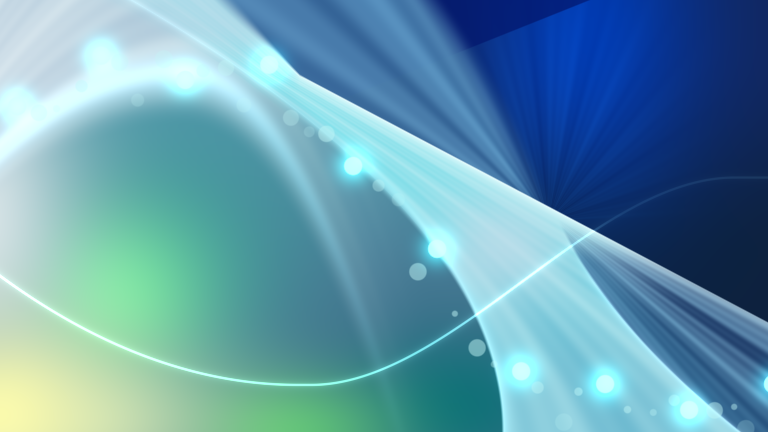
A WebGL 1 fragment shader for this background:

```glsl
precision highp float;
// Flowing cyan light ribbons with glowing dots, over a green lagoon and a night-blue sky.
uniform vec2 u_resolution;

float hash(float n) { return fract(sin(n * 127.1) * 437.58); }

// Soft round blob of light
float blob(vec2 p, vec2 center, vec2 size) {
  vec2 d = (p - center) / size;
  return exp(-dot(d, d));
}

// Layered sines: silky streaks in 0..1
float silk(float t) {
  return 0.5 + 0.25 * sin(t) + 0.15 * sin(t * 2.3 + 1.7) + 0.1 * sin(t * 4.9 + 0.6);
}

// Straight upper border of the ribbon, steeper left of the knot
float ribbonTop(float x) {
  return 0.826 - 0.528 * (x - 0.694) + 0.47 * max(0.694 - x, 0.0);
}

// Thin line sweeping across the whole width
float threadY(float x) {
  float left = max(0.69 - x, 0.0);
  return 0.109 + 0.53 * left * left + 0.48 * smoothstep(0.72, 1.7, x);
}

// Centre line of the dots
float dotPath(float x) {
  float left = max(0.3 - x, 0.0);
  return 0.815 - 0.764 * smoothstep(0.53, 1.39, x) - 0.9 * left * left;
}

vec3 lagoon(vec2 p) {
  vec3 c = mix(vec3(0.27, 0.45, 0.56), vec3(0.31, 0.58, 0.66), smoothstep(0.2, 0.8, p.y));
  c = mix(c, vec3(0.24, 0.62, 0.61), 0.7 * blob(p, vec2(0.4, 0.4), vec2(0.3, 0.3)));
  c = mix(c, vec3(0.03, 0.43, 0.46), 0.9 * blob(p, vec2(1.06, 0.06), vec2(0.25, 0.17)));
  c = mix(c, vec3(0.35, 0.78, 0.44), 0.9 * blob(p, vec2(0.67, 0.0), vec2(0.25, 0.13)));
  c = mix(c, vec3(0.47, 0.93, 0.62), 0.9 * blob(p, vec2(0.27, 0.32), vec2(0.22, 0.2)));
  c = mix(c, vec3(0.85, 0.92, 0.72), 0.8 * blob(p, vec2(0.22, 0.02), vec2(0.33, 0.19)));
  c = mix(c, vec3(0.87, 0.91, 0.92), 0.95 * blob(p, vec2(-0.05, 0.5), vec2(0.24, 0.4)));
  return mix(c, vec3(0.98, 0.98, 0.68), blob(p, vec2(0.0, 0.04), vec2(0.24, 0.2)));
}

// Pale arch that folds over the lagoon
vec3 addArch(vec3 c, vec2 p) {
  float dx = p.x - 0.42;
  float h = p.y - 0.76 + (dx < 0.0 ? 1.0 : 3.2) * dx * dx;
  float fade = 1.0 - smoothstep(0.5, 1.0, p.x);
  float mask = smoothstep(-0.05, 0.09, h) * fade;
  float streak = silk(h * 32.0 / (1.0 + 1.5 * p.x));
  vec3 veil = mix(vec3(0.65, 0.76, 0.84), vec3(0.84, 0.91, 0.94), streak);
  veil = mix(veil, vec3(0.88, 0.91, 0.94), 0.6 * blob(p, vec2(0.0, 0.9), vec2(0.35, 0.3)));
  c = mix(c, veil, mask * mix(0.92, 0.6, smoothstep(0.4, 0.7, p.x)));
  return c + vec3(0.1, 0.17, 0.18) * exp(-pow((h - 0.07) / 0.04, 2.0)) * fade;
}

vec3 nightSky(vec2 p, float px) {
  vec3 c = mix(vec3(0.05, 0.13, 0.24), vec3(0.07, 0.15, 0.36), smoothstep(0.4, 0.9, p.y));
  c = mix(c, vec3(0.0, 0.22, 0.68), blob(p, vec2(1.36, 0.94), vec2(0.27, 0.4)));
  vec2 d = p - vec2(1.27, 0.49);
  float angle = atan(d.x, max(d.y, 0.001));
  c += vec3(0.02, 0.07, 0.1) * silk(angle * 18.0) * blob(p, vec2(1.3, 0.75), vec2(0.2, 0.3));
  float wedge = smoothstep(-px, px, p.y - 0.889 - 0.4 * (p.x - 1.088));
  c = mix(c, vec3(0.01, 0.09, 0.43), 0.75 * wedge * (1.0 - smoothstep(1.3, 1.6, p.x)));
  // Steel-blue beam narrowing toward the ribbon
  float beam = 1.0 - smoothstep(-0.06, 0.025, p.x - 1.27 + 0.3 * d.y + 0.42 * d.y * d.y);
  vec3 steel = mix(vec3(0.16, 0.34, 0.54), vec3(0.36, 0.58, 0.75), silk(angle * 13.0 + 1.0));
  steel += vec3(0.14, 0.18, 0.16) * exp(-pow((angle + 0.66) / 0.09, 2.0));
  return mix(c, steel, beam * 0.92);
}

// Dark folds right of the bright ribbon
vec3 foldedWing(vec2 p) {
  vec2 d = p - vec2(1.25, 0.52);
  float angle = atan(-d.y, d.x);
  vec3 c = mix(vec3(0.08, 0.19, 0.37), vec3(0.42, 0.61, 0.75), silk(angle * 34.0 + 3.0));
  c = mix(c, vec3(0.5, 0.7, 0.82), 0.6 * blob(p, vec2(1.38, 0.39), vec2(0.14, 0.12)));
  return mix(c, vec3(0.2, 0.44, 0.6), 0.6 * smoothstep(0.62, 0.85, angle));
}

vec3 brightRibbon(vec2 p, float s) {
  vec3 c = mix(vec3(0.42, 0.73, 0.82), vec3(0.5, 0.88, 0.92), smoothstep(0.05, 0.6, p.y));
  c = mix(c, vec3(0.76, 0.95, 0.97), silk(s * 17.0 + p.y * 2.0) * 0.65);
  c = mix(c, vec3(0.79, 0.88, 0.93), 0.7 * blob(p, vec2(1.16, 0.43), vec2(0.16, 0.13)));
  return mix(c, vec3(0.73, 0.85, 0.91), 0.7 * smoothstep(0.8, 0.95, p.y));
}

void main() {
  vec2 p = gl_FragCoord.xy / u_resolution * vec2(16.0 / 9.0, 1.0);
  float px = 1.0 / u_resolution.y;
  vec3 color = addArch(lagoon(p), p);

  // Ribbon, with its lower border blurring toward the top
  float low = 1.164 - 0.86 * p.y * p.y;
  float high = 0.694 + (0.826 - p.y) / (p.y > 0.826 ? 1.0 : 0.528);
  float s = (p.x - low) / (high - low);
  float blur = 0.004 + 0.1 * p.y * p.y * p.y;
  float ribbon = smoothstep(-blur, blur, p.x - low);
  color = mix(color, brightRibbon(p, s), ribbon * 0.95);
  color += vec3(0.15, 0.2, 0.2) * exp(-abs(p.x - low) / 0.012) * ribbon;
  float inner = p.x - 1.713 + 1.25 * p.y - 0.8 * p.y * p.y;
  float wing = smoothstep(-0.004, 0.006, inner) * (1.0 - smoothstep(0.38, 0.5, p.y));
  color = mix(color, foldedWing(p), wing);
  color += 0.2 * exp(-abs(inner) / 0.008) * (1.0 - smoothstep(0.3, 0.46, p.y));

  // Night side and the white rim between them
  float rim = (p.y - ribbonTop(p.x)) * 0.88;
  float rimLight = smoothstep(0.5, 0.72, p.x) * (1.0 - 0.5 * smoothstep(1.25, 1.7, p.x));
  color = mix(color, vec3(0.93, 1.0, 1.0), rimLight * exp(-abs(rim) / 0.016));
  float rimBlur = px + 0.025 * (1.0 - smoothstep(0.5, 0.72, p.x));
  color = mix(color, nightSky(p, px), smoothstep(-rimBlur, rimBlur, rim));

  // Thin sweeping line
  float slope = (threadY(p.x + 0.01) - threadY(p.x - 0.01)) / 0.02;
  float thread = abs(p.y - threadY(p.x)) / sqrt(1.0 + slope * slope);
  float threadLight = mix(0.6, 0.1, smoothstep(1.2, 1.45, p.x));
  float core = 1.0 - smoothstep(0.001, 0.002 + px, thread);
  color += vec3(0.6, 0.9, 0.85) * threadLight * (core * 0.6 + 0.3 * exp(-thread / 0.007));

  // Dots along the path; every fourth one glows
  for (int i = 0; i < 38; i++) {
    float n = float(i);
    float glow = 1.0 - step(0.5, mod(n, 4.0));
    float x = 0.04 + 0.0486 * n + (1.0 - glow) * 0.03 * (hash(n) - 0.5);
    float shift = mix(0.11 * (hash(n + 51.0) - 0.5), 0.06 * mod(n / 4.0, 2.0), glow);
    float d = length(p - vec2(x, dotPath(x) + shift));
    float radius = mix(0.006 + 0.015 * hash(n + 23.0), 0.021, glow);
    float disc = 1.0 - smoothstep(radius - px, radius + px, d);
    color = mix(color, vec3(0.76, 0.97, 0.97), disc * mix(0.2 + 0.3 * hash(n + 9.0), 0.8, glow));
    color += vec3(0.1, 0.5, 0.48) * glow * exp(-d * d / 0.0013);
  }
  gl_FragColor = vec4(clamp(color, 0.0, 1.0), 1.0);
}
```
